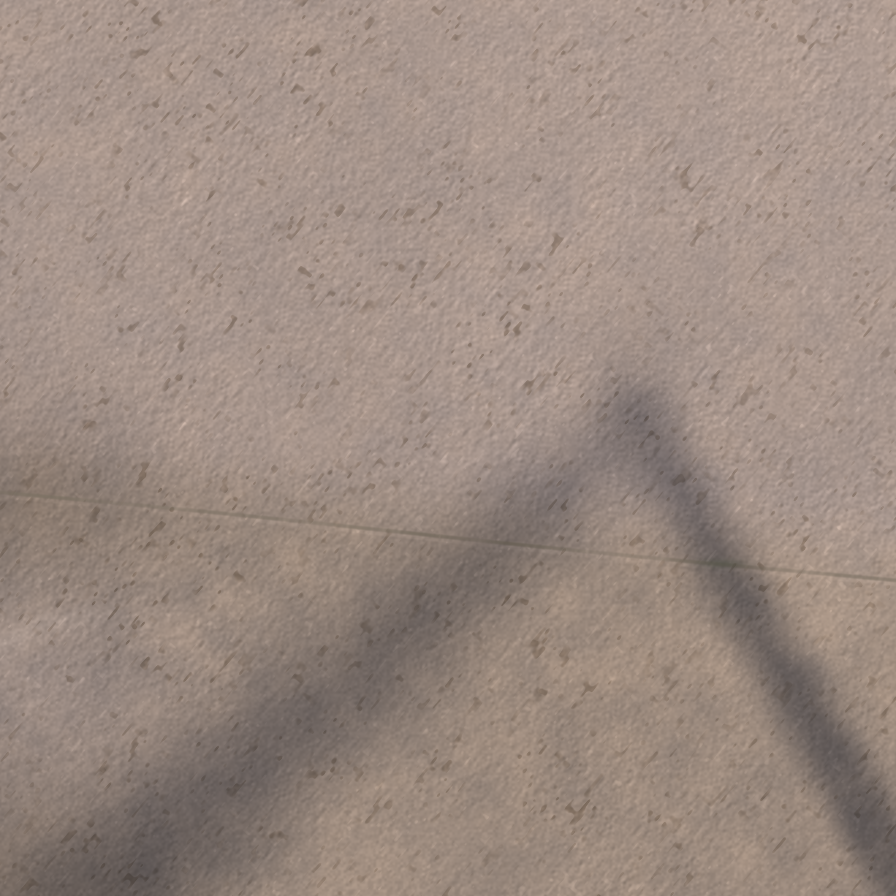
Write a WebGL 2 fragment shader that draws this texture.

```glsl
#version 300 es
precision highp float;

uniform vec2 u_resolution;
out vec4 fragColor;

const vec3 UPPER_STONE = vec3(0.660, 0.590, 0.554);
const vec3 LOWER_STONE = vec3(0.615, 0.545, 0.494);
const vec3 PALE_LILAC = vec3(0.605, 0.546, 0.522);
const vec3 SHADOW_TINT = vec3(0.640, 0.665, 0.715);
const vec3 SEAM_DARK = vec3(0.430, 0.395, 0.345);

float hash(vec2 p) {
    return fract(sin(dot(p, vec2(127.1, 311.7))) * 43758.5453);
}

float noise(vec2 p) {
    vec2 i = floor(p);
    vec2 f = fract(p);
    f = f * f * (3.0 - 2.0 * f);
    return mix(mix(hash(i), hash(i + vec2(1, 0)), f.x),
               mix(hash(i + vec2(0, 1)), hash(i + vec2(1, 1)), f.x), f.y);
}

float fbm(vec2 p, int octaves) {
    float sum = 0.0;
    float amp = 0.5;
    for (int i = 0; i < octaves; i++) {
        sum += amp * noise(p);
        p = mat2(1.6, 1.2, -1.2, 1.6) * p + 17.3;
        amp *= 0.5;
    }
    return sum / (1.0 - 2.0 * amp);
}

// Axes turned so that x runs up to the right along the grain
vec2 alongGrain(vec2 p) {
    return mat2(0.64, -0.77, 0.77, 0.64) * p;
}

float grainHeight(vec2 p) {
    vec2 q = alongGrain(p);
    return noise(q * vec2(95.0, 170.0)) + 0.8 * noise(q * vec2(190.0, 290.0) + 9.0);
}

// Irregular specks where stretched noise exceeds a threshold
float specks(vec2 p, vec2 scale, float threshold, float seed) {
    float n = noise(alongGrain(p) * scale + seed);
    return smoothstep(threshold, threshold + 0.2, n);
}

// Soft bar from a to b; x and y hold values at each end
float softBar(vec2 p, vec2 a, vec2 b, vec2 halfWidth, vec2 blur) {
    vec2 ab = b - a;
    float t = clamp(dot(p - a, ab) / dot(ab, ab), 0.0, 1.0);
    float d = length(p - a - ab * t) - mix(halfWidth.x, halfWidth.y, t);
    float s = mix(blur.x, blur.y, t);
    return 1.0 - smoothstep(-s, s, d);
}

float glow(vec2 p, vec2 center, vec2 radius) {
    vec2 q = (p - center) / radius;
    return exp(-dot(q, q));
}

void main() {
    vec2 uv = gl_FragCoord.xy / u_resolution;

    // Two slabs with broad tonal drift
    float seamY = 0.4505 - 0.099 * uv.x + 0.0012 * sin(uv.x * 7.0);
    float seam = uv.y - seamY;
    vec3 color = mix(LOWER_STONE, UPPER_STONE, smoothstep(-0.02, 0.09, seam));
    color = mix(color, PALE_LILAC, 0.8 * glow(uv, vec2(0.04, 0.22), vec2(0.20, 0.16)));
    color *= 1.0 - 0.16 * glow(uv, vec2(0.02, 0.45), vec2(0.16, 0.10));
    color *= 1.0 - 0.16 * glow(uv, vec2(0.0, 0.0), vec2(0.22, 0.16));
    color *= 1.0 + 0.025 * glow(uv, vec2(0.8, 1.0), vec2(0.5, 0.35));
    color *= 1.0 + 0.06 * glow(uv, vec2(0.93, 0.34), vec2(0.12, 0.09));

    // Cloudy stains
    float below = 1.0 - smoothstep(-0.03, 0.02, seam);
    float cloud = fbm(uv * 5.0 + 2.0, 5) - 0.5;
    float blotch = fbm(uv * 24.0 + 31.0, 4) - 0.5;
    color *= 1.0 + 0.06 * cloud + mix(0.08, 0.17, below) * blotch;
    color += vec3(0.015, 0.0, -0.02) * blotch;

    // Pale mineral streak at the left
    float streakY = 0.293 + 0.04 * (noise(uv * vec2(18.0, 3.0)) - 0.5) + 0.15 * uv.x;
    float streak = exp(-pow((uv.y - streakY) / 0.012, 2.0)) * (1.0 - smoothstep(0.05, 0.20, uv.x));
    color += 0.035 * streak;

    // Blurred shadow arms meeting at a peak
    vec2 warped = uv + 0.006 * (vec2(noise(uv * 18.0), noise(uv * 18.0 + 40.0)) - 0.5);
    float leftArm = softBar(warped, vec2(0.695, 0.510), vec2(0.10, -0.02),
                            vec2(0.036, 0.072), vec2(0.058, 0.085));
    float rightArm = softBar(warped, vec2(0.712, 0.535), vec2(1.025, -0.01),
                             vec2(0.026, 0.034), vec2(0.042, 0.019));
    float tip = 0.25 * glow(uv, vec2(0.695, 0.59), vec2(0.055, 0.06));
    float leftStrength = mix(0.88, 0.62, smoothstep(0.45, 0.72, uv.x));
    float rightStrength = mix(0.97, 0.74, smoothstep(0.35, 0.56, uv.y));
    float shadow = 1.0 - (1.0 - leftStrength * leftArm) * (1.0 - rightStrength * rightArm) * (1.0 - tip);
    color *= mix(vec3(1.0), SHADOW_TINT, min(shadow, 0.97));

    // Embossed grain, ragged pits and bright grit
    float rough = 0.5 + fbm(uv * 9.0 + 50.0, 3);
    float relief = grainHeight(uv) - grainHeight(uv + vec2(-0.0022, 0.0022));
    color *= 1.0 + 0.085 * relief * rough;
    color *= 1.0 + 0.09 * (noise(uv * 330.0 + 70.0) - 0.5);
    float patches = smoothstep(0.30, 0.70, fbm(uv * 30.0 + 80.0, 2));
    float pits = specks(uv, vec2(110.0, 210.0), 0.72, 0.0)
               + 0.7 * specks(uv, vec2(75.0, 130.0), 0.80, 37.0);
    color *= 1.0 - vec3(0.15, 0.17, 0.20) * min(pits, 1.0) * patches * rough;
    float grit = specks(uv, vec2(130.0, 190.0), 0.80, 91.0);
    color *= 1.0 + 0.10 * grit * (1.0 - 0.5 * patches);

    // Hairline groove, partly worn away, with a faint lit lip
    float groove = 1.0 - smoothstep(0.0004, 0.0034, abs(seam));
    float lip = 1.0 - smoothstep(0.0005, 0.0035, abs(seam + 0.0045));
    float wear = 0.30 + 0.45 * noise(vec2(uv.x * 30.0, 4.0));
    color = mix(color, SEAM_DARK * mix(1.1, 0.85, shadow), groove * wear);
    color *= 1.0 + 0.06 * lip * wear * 1.5;
    float moss = glow(uv, vec2(0.805, 0.371), vec2(0.025, 0.005));
    color = mix(color, vec3(0.29, 0.31, 0.25), 0.40 * moss);

    fragColor = vec4(clamp(color, 0.0, 1.0), 1.0);
}
```
